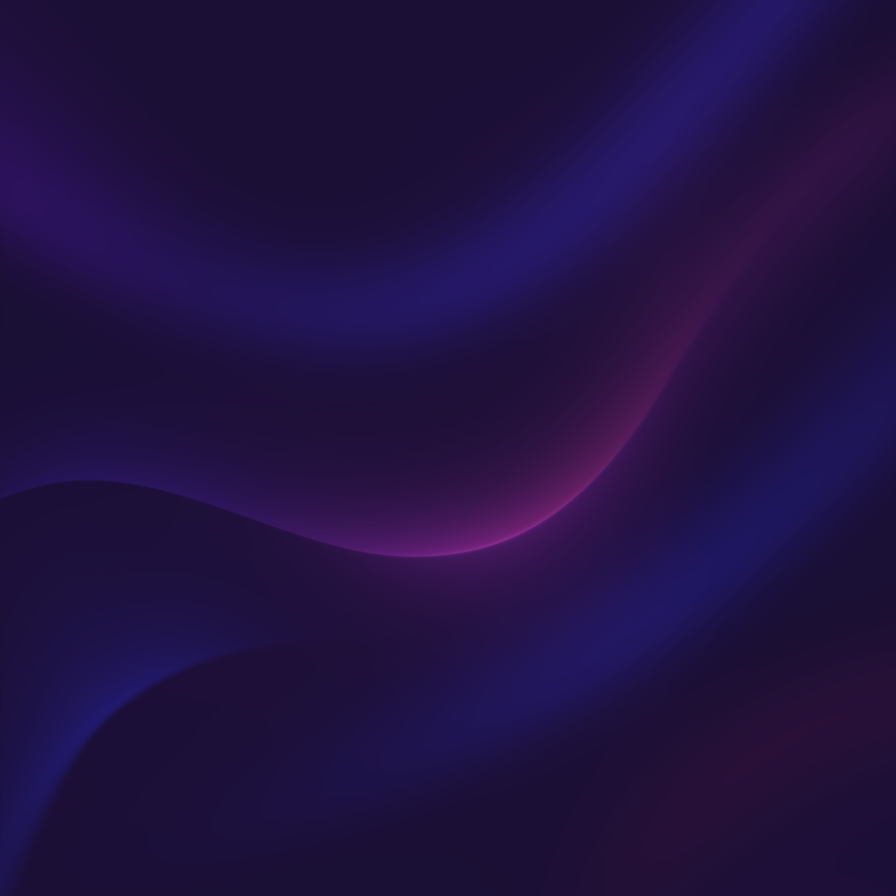
Give the GLSL for this background, as a WebGL 1 fragment shader.

```glsl
precision highp float;

uniform vec2 u_resolution;

// Cubic through two knots, each given as (x, height, slope)
float hermite(float x, vec3 a, vec3 b) {
  float span = b.x - a.x;
  float t = clamp((x - a.x) / span, 0.0, 1.0);
  float s = 1.0 - t;
  float ease = t * t * (3.0 - 2.0 * t);
  return mix(a.y, b.y, ease) + span * t * s * (a.z * s - b.z * t);
}

float track(float x, vec3 a, vec3 b, vec3 c) {
  return x < b.x ? hermite(x, a, b) : hermite(x, b, c);
}

// Approximate signed distance to a track, positive above it
float trackOffset(vec2 p, vec3 a, vec3 b, vec3 c) {
  float e = 0.002;
  float slope = (track(p.x + e, a, b, c) - track(p.x - e, a, b, c)) / (2.0 * e);
  return (p.y - track(p.x, a, b, c)) * inversesqrt(1.0 + slope * slope);
}

float bell(float x, float center, float width) {
  float t = (x - center) / width;
  return exp(-t * t);
}

// Soft ridge with its own width on each side
float ridge(float d, float above, float below) {
  return bell(d, 0.0, d > 0.0 ? above : below);
}

vec3 backdrop(vec2 p) {
  float drift = sin(p.x * 5.0 + 2.0 * p.y) * sin(p.y * 7.0 - 1.5 * p.x);
  return vec3(0.105, 0.058, 0.207) + vec3(0.007, 0.002, 0.010) * drift;
}

// Wide band that falls from violet at the left and climbs in blue
vec3 upperBand(vec2 p) {
  float d = trackOffset(p, vec3(0.0, 0.79, -0.6), vec3(0.38, 0.651, 0.0),
                        vec3(1.0, 1.16, 1.25));
  float dRight = trackOffset(p, vec3(0.0, 0.79, -0.6), vec3(0.38, 0.651, 0.0),
                             vec3(0.75, 0.865, 1.1));
  d = mix(dRight, d, smoothstep(0.68, 0.75, p.x));
  vec3 violet = vec3(0.065, 0.008, 0.13) * bell(p.x, 0.0, 0.2) * ridge(d, 0.12, 0.06);
  vec3 blue = vec3(0.035, 0.033, 0.19) * smoothstep(0.0, 0.75, p.x + 0.15);
  return violet + blue * ridge(d, 0.065, 0.055);
}

vec3 lowerBand(vec2 p) {
  float d = trackOffset(p, vec3(0.0, 0.0, 0.25), vec3(0.57, 0.215, 0.5),
                        vec3(1.0, 0.55, 1.05));
  vec3 blue = vec3(0.018, 0.032, 0.175);
  return blue * bell(p.x, 0.77, 0.38) * ridge(d, 0.075, 0.05);
}

// Blue light resting on a rounded shoulder
vec3 shoulder(vec2 p) {
  float d = trackOffset(p, vec3(0.0, 0.0, 2.4), vec3(0.13, 0.208, 0.8),
                        vec3(0.45, 0.29, 0.1));
  float softness = mix(0.025, 0.006, smoothstep(0.0, 0.12, p.x));
  float lit = smoothstep(-softness, softness, d) * exp(-max(d, 0.0) / 0.055);
  return vec3(0.02, 0.045, 0.24) * bell(p.x, 0.1, 0.16) * lit;
}

vec3 cornerHaze(vec2 p) {
  float d = trackOffset(p, vec3(0.5, -0.2, 1.4), vec3(0.75, 0.085, 0.92),
                        vec3(1.0, 0.22, 0.2));
  return vec3(0.05, 0.006, 0.008) * smoothstep(0.5, 0.85, p.x) * ridge(d, 0.07, 0.07);
}

// Bright crease: strong glow above, weaker glow below, fine rim between
vec3 crease(vec2 p) {
  vec3 crest = vec3(0.098, 0.464, 0.0);
  vec3 valley = vec3(0.46, 0.379, 0.0);
  vec3 climb = vec3(0.74, 0.57, 1.7);
  float d = p.x < valley.x
    ? trackOffset(p, vec3(0.0, 0.443, 0.4), crest, valley)
    : trackOffset(p, valley, climb, vec3(1.0, 0.876, 0.75));

  vec3 magenta = mix(vec3(0.35, 0.075, 0.32), vec3(0.37, 0.08, 0.23),
                     smoothstep(0.4, 0.7, p.x));
  vec3 indigo = vec3(0.045, 0.022, 0.145);
  vec3 above = magenta * bell(p.x, 0.56, 0.21) * exp(-max(d, 0.0) / 0.052)
             + indigo * bell(p.x, 0.14, 0.22) * exp(-max(d, 0.0) / 0.05);
  vec3 below = vec3(0.18, 0.038, 0.18) * bell(p.x, 0.58, 0.2)
             * exp(min(d, 0.0) / 0.058);

  float edge = mix(0.0015, 0.012, smoothstep(0.62, 0.85, p.x));
  vec3 rim = vec3(0.13, 0.05, 0.11) * bell(p.x, 0.56, 0.14) * exp(-abs(d) / 0.0018);
  vec3 ember = vec3(0.07, 0.012, 0.045) * bell(p.x, 0.95, 0.16) * ridge(d, 0.05, 0.06);
  return mix(below, above, smoothstep(-edge, edge, d)) + rim + ember;
}

void main() {
  vec2 p = gl_FragCoord.xy / u_resolution;
  vec3 color = backdrop(p) + upperBand(p) + lowerBand(p);
  color += shoulder(p) + cornerHaze(p) + crease(p);
  gl_FragColor = vec4(color, 1.0);
}
```
